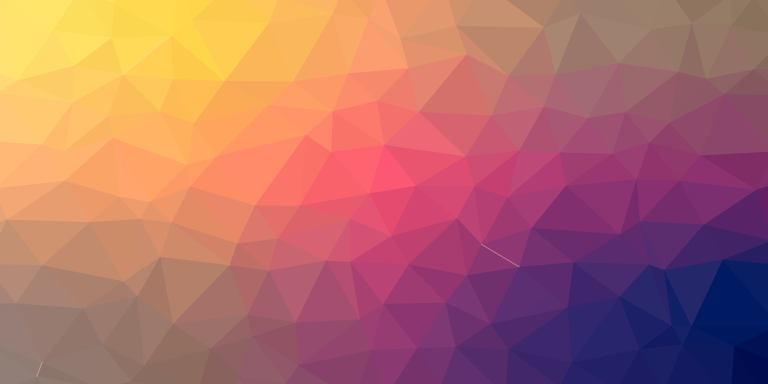
Write a WebGL 1 fragment shader that draws this background.

```glsl
precision highp float;
// Low-poly triangle mesh tinted from yellow through pink to deep blue.

uniform vec2 u_resolution;

const vec2 CELL = vec2(0.137, 0.1055); // mesh pitch, in canvas heights

float hash(vec2 p) {
  return fract(sin(dot(p, vec2(127.1, 311.7))) * 43758.545);
}

// Five evenly spaced colours along x
vec3 ramp(float x, vec3 a, vec3 b, vec3 c, vec3 d, vec3 e) {
  vec4 t = clamp(x * 4.0 - vec4(0.0, 1.0, 2.0, 3.0), 0.0, 1.0);
  return mix(mix(mix(mix(a, b, t.x), c, t.y), d, t.z), e, t.w);
}

// Smooth colour field, blended upward between four ramps
vec3 field(vec2 uv) {
  vec3 bottom = ramp(uv.x, vec3(0.55, 0.49, 0.46), vec3(0.55, 0.42, 0.37),
    vec3(0.52, 0.22, 0.43), vec3(0.16, 0.14, 0.42), vec3(0.0, 0.05, 0.31));
  vec3 low = ramp(uv.x, vec3(0.60, 0.49, 0.46), vec3(0.62, 0.46, 0.40),
    vec3(0.63, 0.23, 0.45), vec3(0.21, 0.15, 0.43), vec3(-0.07, 0.11, 0.38));
  vec3 middle = ramp(uv.x, vec3(1.0, 0.69, 0.47), vec3(1.0, 0.60, 0.39),
    vec3(1.0, 0.33, 0.45), vec3(0.64, 0.22, 0.46), vec3(0.50, 0.15, 0.41));
  vec3 top = ramp(uv.x, vec3(1.0, 0.90, 0.44), vec3(1.0, 0.84, 0.28),
    vec3(0.96, 0.62, 0.42), vec3(0.62, 0.50, 0.43), vec3(0.55, 0.46, 0.37));
  vec3 color = mix(bottom, low, clamp(uv.y / 0.2, 0.0, 1.0));
  color = mix(color, middle, clamp((uv.y - 0.2) / 0.33, 0.0, 1.0));
  return mix(color, top, clamp((uv.y - 0.53) / 0.37, 0.0, 1.0));
}

// Jittered mesh point, with every other row shifted by half a cell
vec2 vertex(vec2 id) {
  vec2 jitter = vec2(hash(id), hash(id + 41.3)) - 0.5;
  vec2 stagger = vec2(0.5 * mod(id.y, 2.0), 0.8);
  return (id + stagger + jitter * 0.8) * CELL;
}

// Scaled cosine and sine of the inner angle at b
vec2 corner(vec2 a, vec2 b, vec2 c) {
  vec2 u = c - b;
  vec2 v = a - b;
  return vec2(dot(u, v), u.x * v.y - u.y * v.x);
}

// Signed distance to the line a-b, positive on its right
float edge(vec2 p, vec2 a, vec2 b) {
  vec2 e = b - a;
  return dot(p - a, vec2(e.y, -e.x)) / length(e);
}

float segment(vec2 p, vec2 a, vec2 b) {
  vec2 e = b - a;
  return length(p - a - e * clamp(dot(p - a, e) / dot(e, e), 0.0, 1.0));
}

// Flat colour of a counterclockwise triangle, weighted by pixel coverage
vec4 facet(vec2 p, vec2 a, vec2 b, vec2 c) {
  float d = max(max(edge(p, a, b), edge(p, b, c)), edge(p, c, a));
  float cover = clamp(0.5 - d * u_resolution.y, 0.0, 1.0);
  vec2 center = (a + b + c) / 3.0;
  vec2 uv = center * vec2(u_resolution.y / u_resolution.x, 1.0);
  vec3 color = field(uv) + 0.035 * (hash(center) - 0.5);
  return vec4(clamp(color, 0.0, 1.0), 1.0) * cover;
}

void main() {
  vec2 p = gl_FragCoord.xy / u_resolution.y;
  vec2 base = floor(p / CELL - vec2(0.0, 0.8));
  vec4 sum = vec4(field(gl_FragCoord.xy / u_resolution), 1.0) * 0.001;
  float seam = 0.0;

  // Split each nearby quad along the diagonal giving the rounder triangles
  for (int j = -1; j <= 1; j++) {
    for (int i = -2; i <= 1; i++) {
      vec2 id = base + vec2(float(i), float(j));
      vec2 a = vertex(id);
      vec2 b = vertex(id + vec2(1.0, 0.0));
      vec2 c = vertex(id + vec2(1.0, 1.0));
      vec2 d = vertex(id + vec2(0.0, 1.0));
      vec2 atB = corner(a, b, c);
      vec2 atD = corner(c, d, a);
      if (atB.x * atD.y + atB.y * atD.x < 0.0) {
        vec2 first = a;
        a = b;
        b = c;
        c = d;
        d = first;
      }
      sum += facet(p, a, b, c) + facet(p, a, c, d);

      // A few diagonals show a pale hairline
      float line = 1.0 - smoothstep(0.0, 0.003, segment(p, a, c));
      seam = max(seam, line * step(0.985, hash(id + 7.7)));
    }
  }

  vec3 color = sum.rgb / sum.a;
  gl_FragColor = vec4(mix(color, vec3(1.0, 0.85, 0.75), 0.35 * seam), 1.0);
}
```
